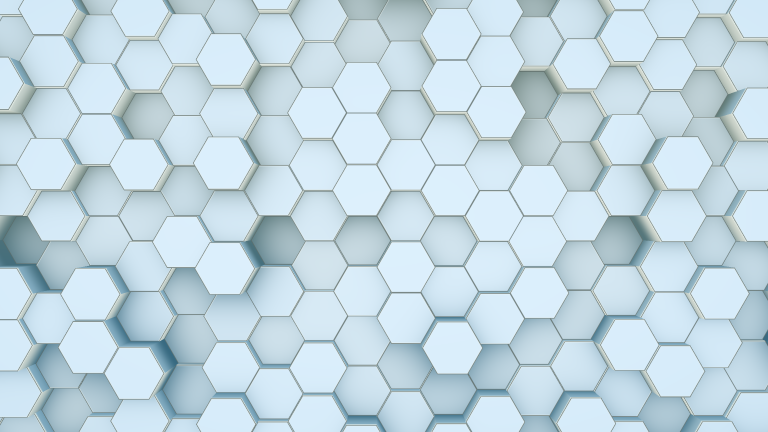
Give the GLSL for this background, as a Shadertoy shader.

```glsl
// Overhead perspective of pale hexagonal columns raised to random heights.

const float COLUMN = 0.8660254;   // column pitch when the row pitch is 1

float hash(vec2 p) {
    vec3 q = fract(p.xyx * vec3(0.1031, 0.1030, 0.0973));
    q += dot(q, q.yzx + 33.33);
    return fract((q.x + q.y) * q.z);
}

// Column height from 0 to 1, mostly near the middle.
float heightOf(vec2 center) {
    vec2 id = round(vec2(center.x / COLUMN - 0.5, center.y * 2.0)) + 80.0;
    return 0.5 * (hash(id) + hash(id.yx + 217.0));
}

// Perspective magnification of a plane at the given height.
float scaleOf(float height) { return 0.95 + 0.11 * height; }

vec2 direction(int k) {
    float a = radians(30.0 + 60.0 * float(k));
    return vec2(cos(a), sin(a));
}

// Center of the hexagon that holds p.
vec2 nearestCenter(vec2 p) {
    vec2 period = vec2(2.0 * COLUMN, 1.0);
    vec2 first = vec2(0.5 * COLUMN, 0.0), second = first + 0.5 * period;
    vec2 a = round((p - first) / period) * period + first;
    vec2 b = round((p - second) / period) * period + second;
    return distance(p, a) < distance(p, b) ? a : b;
}

vec3 shadeTop(vec2 q, vec2 center, float height, vec3 shadow) {
    float occlusion = 0.0, edge = 1.0, rim = 0.0;
    for (int k = 0; k < 6; k++) {
        vec2 n = direction(k);
        float rise = heightOf(center + n) - height;
        float gap = 0.5 - dot(q - center, n);
        float wall = max(rise - 0.04, 0.0);
        float side = 1.0 + 0.65 * dot(n, vec2(-0.5, 0.8));
        occlusion += wall * side * (0.05 + 1.5 * exp(-gap * 2.8 / (wall + 0.25)));
        edge = min(edge, gap);
        rim = max(rim, step(rise, -0.05) * (1.0 - smoothstep(0.018, 0.034, gap)));
    }
    vec3 top = mix(vec3(0.825, 0.885, 0.91), vec3(0.865, 0.94, 0.99),
                   smoothstep(0.15, 0.5, height));
    vec3 color = mix(top, shadow, 1.0 - exp(-0.8 * occlusion));
    color = mix(color, vec3(0.93, 0.96, 0.95), 0.6 * rim);
    // Thin seam between columns
    return mix(color, vec3(0.36, 0.41, 0.39), 0.8 * (1.0 - smoothstep(0.006, 0.02, edge)));
}

vec3 shadeWall(vec2 normal, float depth, vec3 shadow) {
    vec3 lit = mix(vec3(0.84, 0.86, 0.82), vec3(0.53, 0.69, 0.77),
                   smoothstep(-0.6, 0.7, normal.y + 0.2 * normal.x));
    vec3 color = mix(lit, shadow, 0.9 * smoothstep(0.0, 0.55, depth));
    return mix(vec3(0.92, 0.94, 0.91), color, smoothstep(0.0, 0.05, depth));
}

// Follow the view ray down through the columns; t is inverse magnification.
vec3 render(vec2 p) {
    vec3 shadow = mix(vec3(0.19, 0.39, 0.48), vec3(0.36, 0.45, 0.42),
                      smoothstep(-2.5, 1.5, p.y));
    float t = 1.0 / scaleOf(1.0);
    vec2 center = nearestCenter(p * t), wallNormal = vec2(0.0);
    for (int i = 0; i < 8; i++) {
        float height = heightOf(center), topT = 1.0 / scaleOf(height);
        if (t > topT) {
            float depth = (scaleOf(height) - 1.0 / t) / 0.11;
            return shadeWall(wallNormal, depth, shadow);
        }
        float exitT = 1e5;
        vec2 outward = vec2(0.0);
        for (int k = 0; k < 6; k++) {
            vec2 n = direction(k);
            float speed = dot(p, n);
            if (speed > 1e-5) {
                float crossing = (0.5 + dot(center, n)) / speed;
                if (crossing < exitT) { exitT = crossing; outward = n; }
            }
        }
        if (topT <= exitT) return shadeTop(p * topT, center, height, shadow);
        t = exitT;
        center += outward;
        wallNormal = -outward;
    }
    return shadow;
}

void mainImage(out vec4 fragColor, in vec2 fragCoord) {
    vec3 color = vec3(0.0);
    // 3 x 3 supersampling
    for (int i = 0; i < 9; i++) {
        vec2 jitter = (vec2(i % 3, i / 3) - 1.0) / 3.0;
        vec2 p = (fragCoord + jitter - 0.5 * iResolution.xy) / iResolution.y;
        color += render(p * 8.58) / 9.0;
    }
    // Soft cool falloff toward the corners
    vec2 v = fragCoord / iResolution.xy - 0.5;
    color *= 1.0 - dot(v, v) * vec3(0.10, 0.06, 0.04);
    fragColor = vec4(color, 1.0);
}
```
